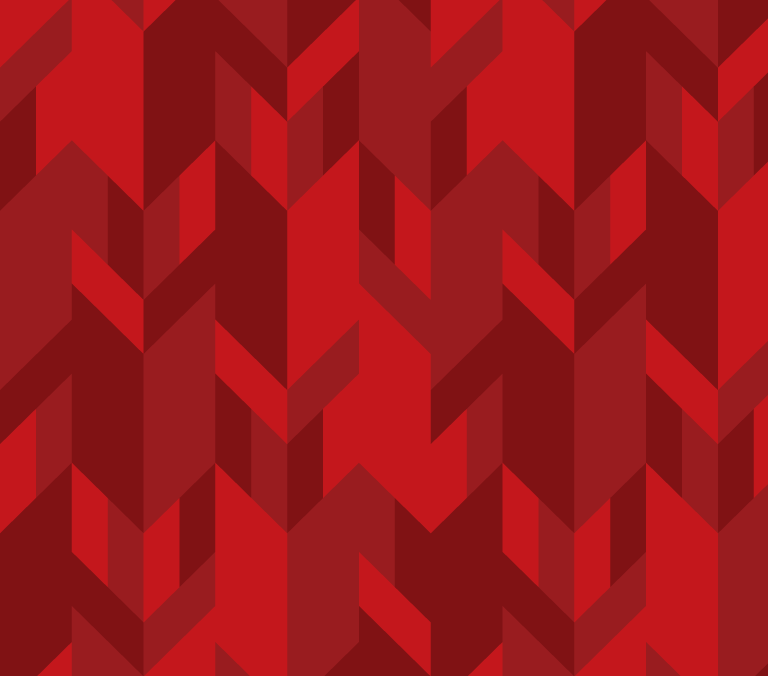
This pattern is drawn by a Shadertoy shader. Its source:

```glsl
#define COLUMN_WIDTH 0.1062   // all lengths in canvas heights
#define UNIT_HEIGHT 0.477
#define SLANT_DROP 0.1044     // fall of a slanted edge across one column
#define FIRST_UNIT 0.3119     // top of unit zero, measured downwards
#define BIG_END 0.556         // end of the long panel within a unit
#define BAND_END 0.7236       // end of the narrow band within a unit
#define RED vec3(0.77, 0.09, 0.11)
#define MAROON vec3(0.60, 0.11, 0.12)
#define DARK vec3(0.50, 0.07, 0.08)
#define SAMPLES 4

// Tone of the long panel in unit zero, for the six columns of a repeat
const float baseTone[6] = float[6](1.0, 2.0, 1.0, 2.0, 0.0, 0.0);

vec3 toneColor(float tone) {
    float t = mod(tone + 0.5, 3.0);
    return t < 1.0 ? RED : t < 2.0 ? MAROON : DARK;
}

// p.x runs right and p.y runs down
vec3 chevronColor(vec2 p) {
    float x = p.x / COLUMN_WIDTH;
    float column = mod(floor(x), 6.0);

    // Mirror odd columns so that neighbours meet in a V
    float across = fract(x);
    if (mod(column, 2.0) > 0.5) across = 1.0 - across;

    float v = (p.y + across * SLANT_DROP - FIRST_UNIT) / UNIT_HEIGHT;
    float unit = floor(v);
    float along = fract(v);

    // Columns 1, 2 and 5 hold the unit turned half a circle
    if (mod(floor((column + 1.0) * 0.5), 2.0) > 0.5) {
        across = 1.0 - across;
        along = 1.0 - along;
        unit = -unit;
    }

    // Long panel, narrow band, then two half-width strips
    float shift = along < BIG_END ? 0.0
                : along < BAND_END ? 1.0
                : across < 0.5 ? 2.0 : 0.0;
    return toneColor(baseTone[int(column)] + unit + shift);
}

void mainImage(out vec4 fragColor, in vec2 fragCoord) {
    // Average a grid of samples for smooth edges
    vec3 sum = vec3(0.0);
    for (int j = 0; j < SAMPLES; j++) {
        for (int i = 0; i < SAMPLES; i++) {
            vec2 offset = (vec2(i, j) + 0.5) / float(SAMPLES) - 0.5;
            vec2 p = (fragCoord + offset) / iResolution.y;
            sum += chevronColor(vec2(p.x, 1.0 - p.y));
        }
    }
    fragColor = vec4(sum / float(SAMPLES * SAMPLES), 1.0);
}
```
